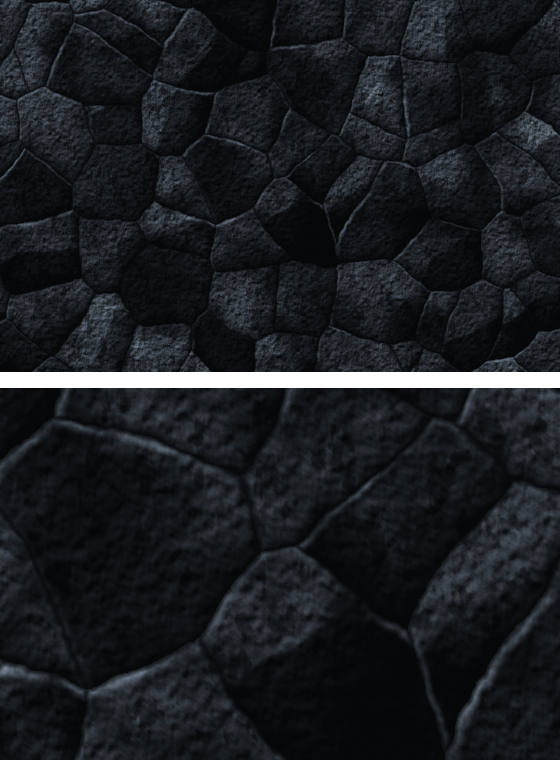
Top, the full canvas; bottom, a detail of the centre.
Write a Shadertoy shader that draws this texture.

```glsl
const vec2  CELL          = vec2(0.185, 0.145); // mean stone size, canvas heights
const float JITTER        = 0.95;
const float SIZE_VARIETY  = 0.35;
const float FACET_CRISP   = 330.0;
const float FACET_OFFSET  = 0.09;
const float STONE_DARK    = 0.045;
const float STONE_LIGHT   = 0.275;
const float RIM_LIGHT     = 0.36;
const float RIM_WIDTH     = 0.011;
const float SHADOW_WIDTH  = 0.020;
const float JOINT_WIDTH   = 0.005;
const float GRAIN_SCALE   = 105.0;
const float GRAIN_RELIEF  = 0.95;
const vec2  LIGHT_DIR     = vec2(-0.45, 0.89);
const vec3  SLATE_TINT    = vec3(0.89, 1.0, 1.11);

vec2 hash2(vec2 p) {
    vec3 q = fract(p.xyx * vec3(0.1031, 0.1030, 0.0973));
    q += dot(q, q.yzx + 33.33);
    return fract((q.xx + q.yz) * q.zy);
}

float noise(vec2 p) {
    vec2 i = floor(p), f = fract(p);
    f = f * f * (3.0 - 2.0 * f);
    float low  = mix(hash2(i).x, hash2(i + vec2(1, 0)).x, f.x);
    float high = mix(hash2(i + vec2(0, 1)).x, hash2(i + vec2(1, 1)).x, f.x);
    return mix(low, high, f.y);
}

float fbm(vec2 p) {
    float sum = 0.0, amp = 0.5;
    for (int i = 0; i < 4; i++) {
        sum += amp * noise(p);
        p = mat2(1.6, 1.2, -1.2, 1.6) * p + 17.3;
        amp *= 0.5;
    }
    return sum / 0.9375;
}

vec2 stoneSite(vec2 id) {
    return (id + 0.5 + JITTER * (hash2(id) - 0.5)) * CELL;
}

// Squared distance less a random weight: straight joints, uneven sizes
float stonePower(vec2 p, vec2 id) {
    vec2 d = p - stoneSite(id);
    return dot(d, d) - SIZE_VARIETY * hash2(id + 71.0).x * CELL.x * CELL.y;
}

vec2 findStone(vec2 p) {
    vec2 base = floor(p / CELL), best = base;
    float least = 1e9;
    for (int y = -2; y <= 2; y++)
    for (int x = -2; x <= 2; x++) {
        vec2 id = base + vec2(x, y);
        float power = stonePower(p, id);
        if (power < least) { least = power; best = id; }
    }
    return best;
}

// Brightness of the broken planes that meet on one stone
float facetTone(vec2 p, vec2 id) {
    vec2 local = p - stoneSite(id);
    float stone = hash2(id + 13.0).y, total = 0.0, weights = 0.0;
    for (int i = 0; i < 3; i++) {
        vec2 seed = id + 29.0 * float(i + 1);
        vec2 dir = normalize(hash2(seed) - 0.499);
        vec2 h = hash2(seed + 7.0);
        float plane = dot(dir, local) + FACET_OFFSET * (h.x - 0.5);
        float weight = exp(FACET_CRISP * clamp(plane, -0.2, 0.2));
        float lit = 0.5 * stone + 0.36 * h.y + 0.2 * dot(dir, LIGHT_DIR) + 0.07;
        total += weight * clamp(lit, 0.0, 1.0);
        weights += weight;
    }
    return mix(STONE_DARK, STONE_LIGHT, pow(total / weights, 1.25));
}

void mainImage(out vec4 fragColor, in vec2 fragCoord) {
    vec2 uv = fragCoord / iResolution.y;
    float pixel = 1.0 / iResolution.y;

    // Bent and chipped outlines
    vec2 bend = vec2(noise(uv * 8.0), noise(uv * 8.0 + 41.0)) - 0.5;
    vec2 chip = vec2(fbm(uv * 38.0), fbm(uv * 38.0 + 23.0)) - 0.5;
    vec2 p = uv + 0.035 * bend + 0.011 * chip;

    // Joints: pale upper rims, shaded undersides
    vec2 id = findStone(p), site = stoneSite(id);
    float power = stonePower(p, id);
    float rim = 0.0, shadow = 0.0, edge = 1.0;
    for (int y = -2; y <= 2; y++)
    for (int x = -2; x <= 2; x++) {
        if (x == 0 && y == 0) continue;
        vec2 other = id + vec2(x, y);
        vec2 span = stoneSite(other) - site;
        float gap = max(length(span), 1e-4);
        float dist = (stonePower(p, other) - power) / (2.0 * gap);
        float facing = dot(span / gap, LIGHT_DIR);
        float strength = hash2(id + other + 5.0).x;
        float width = RIM_WIDTH * (0.45 + 0.75 * strength);
        float band = 1.0 - smoothstep(0.2 * width, width, dist);
        rim = max(rim, band * strength * smoothstep(-0.25, 0.65, facing));
        float shade = exp(-max(dist, 0.0) / SHADOW_WIDTH);
        shadow = max(shadow, shade * smoothstep(0.3, -0.6, facing));
        edge = min(edge, dist);
    }

    // Rough surface lit from above, with soot stains and small pits
    vec2 g = uv * GRAIN_SCALE;
    float relief = fbm(g) - fbm(g + 0.55 * LIGHT_DIR);
    float mottle = fbm(uv * 24.0 + 9.0);
    float stain = smoothstep(0.27, 0.55, fbm(uv * 7.0 + 3.0));
    float pit = smoothstep(0.30, 0.42, fbm(uv * vec2(75.0, 48.0) + 60.0));
    float tone = facetTone(p, id);
    tone *= (0.62 + 0.76 * mottle) * mix(0.5, 1.06, stain) * mix(0.6, 1.0, pit);
    tone *= max(0.3, 1.0 + 2.0 * GRAIN_RELIEF * relief);
    tone *= 1.0 - 0.8 * shadow;

    float worn = smoothstep(0.25, 0.65, fbm(uv * 13.0 + 80.0));
    float rimTone = RIM_LIGHT * (0.75 + 0.5 * mottle + 0.8 * relief);
    tone = mix(tone, max(tone, rimTone), clamp(1.15 * rim * worn, 0.0, 1.0));
    float joint = 1.0 - smoothstep(0.0, max(JOINT_WIDTH, 1.5 * pixel), edge);
    tone = mix(tone, 0.03, 0.75 * joint);

    vec3 color = SLATE_TINT * max(tone, 0.022) + vec3(0.003, 0.005, 0.009);
    fragColor = vec4(color, 1.0);
}
```
